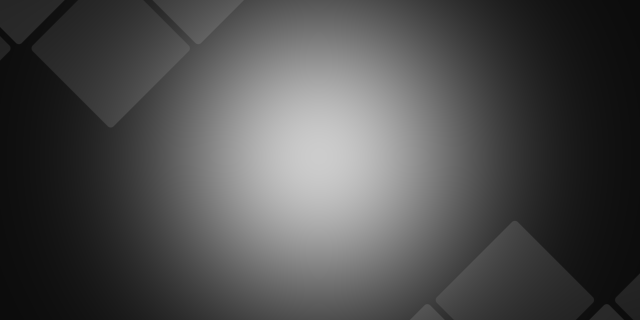
This background is drawn by a Shadertoy shader. Its source:

```glsl
#define GLOW_CENTER vec2(0.997, 0.511)
#define GLOW_SPREAD 0.25
#define GLOW_LEVEL 0.76
#define BASE_LEVEL 0.04
#define TOP_ANCHOR vec2(0.346, 0.849)
#define BOTTOM_ANCHOR vec2(1.609, 0.0625)
#define TILE_PERIOD 0.5605
#define ROW_STEP vec2(0.2735, 0.2604)
#define TILE_HALF 0.1787
#define CORNER_RADIUS 0.013
#define TILE_ALPHA_INNER 0.115
#define TILE_ALPHA_OUTER 0.07

// Signed distance to a rounded square standing on its corner
float diamondDistance(vec2 p) {
    vec2 rotated = vec2(p.x + p.y, p.x - p.y) * 0.70710678;
    vec2 d = abs(rotated) - (TILE_HALF - CORNER_RADIUS);
    return length(max(d, 0.0)) + min(max(d.x, d.y), 0.0) - CORNER_RADIUS;
}

// Opacity of two staggered tile rows; the second lies further outward
float tileGroup(vec2 p, float pixel) {
    float alpha = 0.0;
    for (int i = 0; i < 2; i++) {
        vec2 q = p - float(i) * ROW_STEP;
        // Columns only extend toward the side edge of the canvas
        float column = min(floor(q.x / TILE_PERIOD + 0.5), 0.0);
        q.x -= column * TILE_PERIOD;
        float coverage = 1.0 - smoothstep(-pixel, pixel, diamondDistance(q));
        float fade = smoothstep(-0.25, 0.25, q.y);
        alpha = max(alpha, coverage * mix(TILE_ALPHA_INNER, TILE_ALPHA_OUTER, fade));
    }
    return alpha;
}

void mainImage(out vec4 fragColor, in vec2 fragCoord) {
    vec2 p = fragCoord / iResolution.y;
    float pixel = 0.75 / iResolution.y;

    // Soft round glow on near-black
    vec2 fromGlow = p - GLOW_CENTER;
    float shade = BASE_LEVEL + GLOW_LEVEL * exp(-dot(fromGlow, fromGlow) / GLOW_SPREAD);

    // Translucent corner tiles; the lower group is turned by half a circle
    float alpha = tileGroup(p - TOP_ANCHOR, pixel) + tileGroup(BOTTOM_ANCHOR - p, pixel);
    shade = mix(shade, 1.0, alpha);

    fragColor = vec4(vec3(shade), 1.0);
}
```
